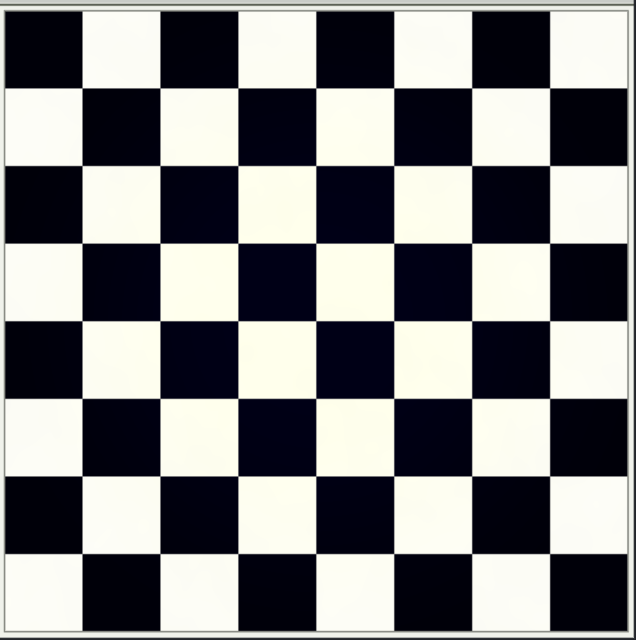
Reproduce this pattern procedurally as a Shadertoy shader.

```glsl
#define CELLS 8.0
#define BOARD_MIN vec2(0.0072, 0.0130)
#define BOARD_MAX vec2(0.9875, 0.9831)
#define SEAM_SOFT 0.0016
#define RIM_HALF 0.0012
#define IVORY_MID vec3(1.00, 1.00, 0.925)
#define IVORY_EDGE vec3(0.99, 0.99, 0.965)
#define INK_MID vec3(0.00, 0.00, 0.085)
#define INK_EDGE vec3(0.00, 0.00, 0.035)
#define RIM_GREY vec3(0.50, 0.51, 0.48)
#define FRAME_DARK vec3(0.13, 0.14, 0.16)
#define MOTTLE 0.006

// Coverage of a line of given half width at signed distance d
float line(float d, float halfWidth, float soft) {
    return 1.0 - smoothstep(halfWidth - soft, halfWidth + soft, abs(d));
}

// Signed distance to an axis-aligned box, negative inside
float boxDistance(vec2 p, vec2 lo, vec2 hi) {
    vec2 q = abs(p - 0.5 * (lo + hi)) - 0.5 * (hi - lo);
    return length(max(q, 0.0)) + min(max(q.x, q.y), 0.0);
}

// Faint uneven tone from layered sines
float mottle(vec2 p) {
    float sum = 0.0, amp = 0.5;
    for (int i = 0; i < 3; i++) {
        sum += amp * sin(p.x * 9.0 + 2.0 * sin(p.y * 7.0)) * sin(p.y * 11.0 + p.x * 3.0);
        p = mat2(1.2, 1.4, -1.4, 1.2) * p + 0.7;
        amp *= 0.5;
    }
    return sum;
}

// +1 on light cells, -1 on dark cells, with softened seams
float checker(vec2 grid, vec2 soft) {
    vec2 wave = 0.5 - abs(mod(grid + 0.5, 2.0) - 1.0);
    vec2 side = clamp(wave / soft, -1.0, 1.0);
    side *= 1.5 - 0.5 * side * side;
    return side.x * side.y;
}

void mainImage(out vec4 fragColor, in vec2 fragCoord) {
    vec2 uv = fragCoord / iResolution.xy;
    float pixel = 1.0 / min(iResolution.x, iResolution.y);
    float soft = max(SEAM_SOFT, 0.75 * pixel);

    // Cells, warmer ivory and bluer ink toward the centre
    vec2 cellsPerUnit = CELLS / (BOARD_MAX - BOARD_MIN);
    vec2 grid = (uv - BOARD_MIN) * cellsPerUnit;
    float fade = smoothstep(0.12, 0.55, length(uv - 0.5));
    vec3 ivory = mix(IVORY_MID, IVORY_EDGE, fade) + MOTTLE * mottle(uv * 2.0);
    vec3 ink = mix(INK_MID, INK_EDGE, fade);
    float light = 0.5 + 0.5 * checker(grid, soft * cellsPerUnit);
    vec3 board = mix(ink, ivory, light);

    // Pale margin and the thin rim around the board
    float edge = boxDistance(uv, BOARD_MIN, BOARD_MAX);
    vec3 margin = vec3(0.94, 0.95, 0.92);
    margin = mix(margin, vec3(0.79, 0.80, 0.78), smoothstep(0.994, 0.997, uv.y));
    vec3 color = mix(board, margin, smoothstep(-soft, soft, edge));
    color = mix(color, RIM_GREY, 0.9 * line(edge, RIM_HALF, soft));

    // Outer frame: grey top line, dark right and bottom borders
    color = mix(color, vec3(0.33, 0.35, 0.30), line(uv.y - 0.9925, 0.0016, soft));
    float border = max(line(uv.x - 1.0, 0.0035, soft), line(uv.y, 0.0035, soft));
    color = mix(color, FRAME_DARK, border);

    fragColor = vec4(clamp(color, 0.0, 1.0), 1.0);
}
```
